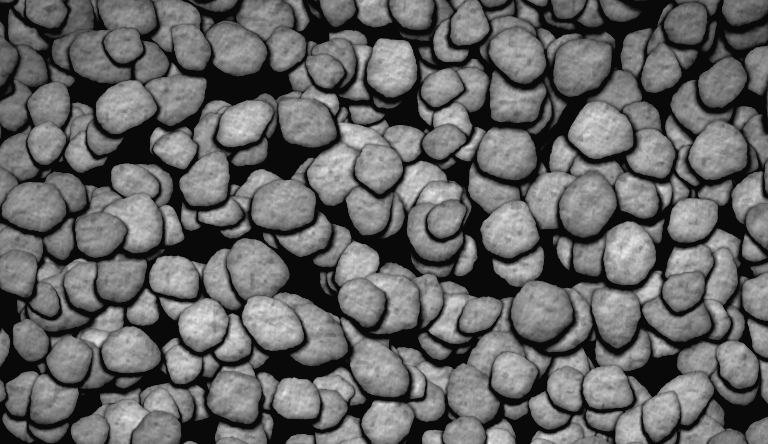
Give the GLSL for this texture, as a Shadertoy shader.

```glsl
const float TAU = 6.2832;
const int LAYERS = 5;
const int FACETS = 7;
const vec2 LIGHT_DIR = vec2(-0.35, 0.94);
const vec3 GAP_COLOR = vec3(0.036);
const vec3 STONE_TINT = vec3(1.0, 1.003, 1.0);

float hash(vec2 p) {
    return fract(sin(dot(p, vec2(127.1, 311.7))) * 43758.5453);
}

float noise(vec2 p) {
    vec2 i = floor(p), f = fract(p);
    f = f * f * (3.0 - 2.0 * f);
    float low = mix(hash(i), hash(i + vec2(1, 0)), f.x);
    float high = mix(hash(i + vec2(0, 1)), hash(i + vec2(1, 1)), f.x);
    return mix(low, high, f.y);
}

float fbm(vec2 p) {
    float sum = 0.0, amp = 0.5;
    for (int i = 0; i < 4; i++) {
        sum += amp * noise(p);
        p = mat2(1.6, 1.2, -1.2, 1.6) * p + 7.3;
        amp *= 0.55;
    }
    return sum;
}

mat2 rotation(float angle) {
    float c = cos(angle), s = sin(angle);
    return mat2(c, s, -s, c);
}

// Rounded polygon norm: below 1 inside the stone, above 1 outside
float stoneNorm(vec2 q, float seed) {
    float sum = 0.0;
    for (int i = 0; i < FACETS; i++) {
        float k = float(i);
        float angle = (k + 0.7 * hash(vec2(k, seed * 91.0))) * TAU / float(FACETS);
        float reach = 0.84 + 0.32 * hash(vec2(seed * 57.0, k + 3.0));
        float side = dot(q, vec2(cos(angle), sin(angle))) / reach;
        sum += pow(max(side, 0.0001), 7.0);
    }
    return pow(sum, 1.0 / 7.0);
}

// Dome lighting with a darkened rim
float stoneShade(vec2 q, float d, float albedo) {
    return albedo * (1.08 - 0.5 * pow(d, 5.0) + 0.22 * d * dot(q, LIGHT_DIR));
}

// Paints one layer of scattered stones; pile holds shade and seed
vec2 addLayer(vec2 pile, vec2 p, float layer, float cellSize, float gap, float pixel) {
    mat2 turn = rotation(layer * 1.13 + 0.4);
    vec2 home = floor(turn * p / cellSize);
    for (int y = -1; y <= 1; y++) {
        for (int x = -1; x <= 1; x++) {
            vec2 cell = home + vec2(x, y);
            vec2 key = cell + layer * 31.7;
            float seed = hash(key);
            if (hash(key + 5.1) > 0.87) continue;

            vec2 jitter = 0.7 * vec2(hash(key + 11.3), hash(key + 23.9)) - 0.35;
            vec2 center = (cell + 0.5 + jitter) * cellSize * turn;
            float radius = cellSize * mix(0.29, 0.49, hash(key + 37.7));
            vec2 q = (p - center) / radius;
            if (dot(q, q) > 3.6) continue;

            vec2 stretch = vec2(1.0, mix(1.0, 1.3, hash(key + 43.1)));
            float d = stoneNorm(rotation(seed * TAU) * q * stretch, seed);

            // Contact shadow falls mostly below the stone
            float lean = 0.13 * q.y / (length(q) + 0.01);
            float shadow = 1.0 - smoothstep(0.97, 1.2 + gap, d + lean);
            pile.x *= 1.0 - 0.9 * shadow;

            float width = 1.1 * pixel / radius;
            float cover = 1.0 - smoothstep(1.0 - width, 1.0 + width, d);
            float albedo = mix(0.51, 0.67, hash(key + 61.3));
            pile.x = mix(pile.x, stoneShade(q, min(d, 1.1), albedo), cover);
            if (cover > 0.5) pile.y = seed;
        }
    }
    return pile;
}

// Gritty surface: side-lit bumps, broad mottling and small pits
float stoneGrain(vec2 p, float seed) {
    vec2 s = p * 30.0 + seed * 83.0;
    float bumps = fbm(s) - fbm(s + LIGHT_DIR * 0.22);
    float mottle = noise(s * 0.8 + 9.0) - 0.5;
    float pits = 1.0 - smoothstep(0.1, 0.28, noise(s * 2.3 + 31.0));
    float dust = noise(s * 7.0) - 0.5;
    return 1.0 + 0.95 * bumps + 0.14 * mottle - 0.16 * pits + 0.09 * dust;
}

void mainImage(out vec4 fragColor, in vec2 fragCoord) {
    vec2 uv = fragCoord / iResolution.xy;
    vec2 p = fragCoord / iResolution.y;
    float pixel = 1.0 / iResolution.y;

    // Rough outlines
    vec2 rough = vec2(fbm(p * 34.0), fbm(p * 34.0 + 50.0)) - 0.5;
    vec2 warped = p + 0.011 * rough;

    // Heap, from the deepest stones to the top ones
    float gap = 0.14 * uv.x * uv.y;
    vec2 pile = vec2(0.0);
    for (int i = 0; i < LAYERS; i++) {
        pile = addLayer(pile, warped, float(i), 0.152, gap, pixel);
    }

    // Uneven lamp light, dimmer toward the upper corners
    float corner = length((uv - vec2(0.52, 0.38)) * vec2(1.25, 1.1));
    float lamp = 1.05 - 0.38 * smoothstep(0.35, 0.95, corner);

    float shade = pile.x * stoneGrain(p, pile.y) * lamp;
    shade *= smoothstep(0.0, 0.3, shade);
    fragColor = vec4(max(GAP_COLOR, STONE_TINT * shade), 1.0);
}
```
